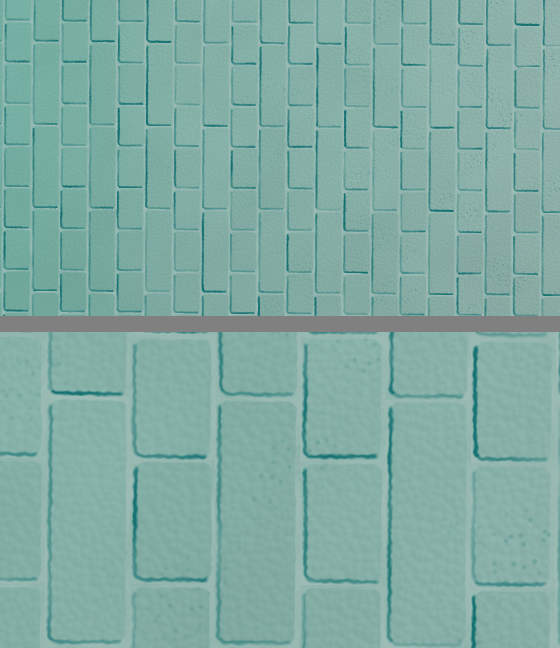
Top, the full canvas; bottom, a detail of the centre.
This texture is drawn by a WebGL 1 fragment shader. Its source:

```glsl
precision highp float;

uniform vec2 u_resolution;

// Lengths are fractions of the canvas height
const vec2 SHORT_CELL = vec2(0.0896, 0.1315);
const vec2 ORIGIN = vec2(0.0145, 0.9338);
const vec2 TILT = vec2(0.006, 0.0095);
const vec2 MORTAR = vec2(0.0095, 0.0080);
const float CORNER = 0.009;
const float SHADOW_WIDTH = 0.0026;
const float WOBBLE = 0.0007;
const float ROUGHNESS = 0.0022;
const float GRAIN_SCALE = 115.0;
const float GRAIN_DEPTH = 0.035;
const float PIT_SCALE = 60.0;
const vec2 LIGHT_DIR = vec2(0.66, 0.75);

const vec3 PAINT_LEFT = vec3(0.450, 0.672, 0.625);
const vec3 PAINT_MID = vec3(0.515, 0.682, 0.648);
const vec3 PAINT_RIGHT = vec3(0.550, 0.690, 0.662);
const vec3 MORTAR_LIGHT = vec3(0.630, 0.745, 0.720);
const vec3 SHADOW = vec3(0.090, 0.450, 0.450);

float hash(vec2 p) {
  return fract(sin(dot(p, vec2(12.99, 78.23))) * 4375.85);
}

// Distance to the nearest scattered point
float cellular(vec2 p) {
  vec2 base = floor(p);
  float nearest = 2.0;
  for (int y = -1; y <= 1; y++) {
    for (int x = -1; x <= 1; x++) {
      vec2 cell = base + vec2(float(x), float(y));
      vec2 point = cell + vec2(hash(cell), hash(cell + 37.2));
      nearest = min(nearest, distance(p, point));
    }
  }
  return nearest;
}

// Layered sines, roughly -1 to 1
float waves(vec2 p) {
  return 0.5 * sin(p.x + 1.7 * sin(p.y * 0.7))
       + 0.3 * sin(p.y * 1.9 + p.x * 0.6)
       + 0.2 * sin(p.x * 3.1 - p.y * 2.3);
}

void main() {
  float pixel = 1.0 / u_resolution.y;
  vec2 p = gl_FragCoord.xy * pixel;
  float across = gl_FragCoord.x / u_resolution.x;

  // Slightly tilted and wavering wall
  vec2 wall = p - ORIGIN + vec2(TILT.x * (1.0 - p.y), TILT.y * p.x);
  wall += WOBBLE * vec2(waves(p * 55.0), waves(p * 48.0 + 9.0));

  // Alternate columns of short and double-length bricks
  float column = floor(wall.x / SHORT_CELL.x);
  float isLong = mod(column, 2.0);
  vec2 cell = SHORT_CELL * vec2(1.0, 1.0 + isLong);
  wall.y += 0.5 * isLong * SHORT_CELL.y;
  vec2 id = vec2(column, floor(wall.y / cell.y));
  vec2 local = wall - (id + 0.5) * cell;
  local += 0.0018 * (vec2(hash(id + 5.0), hash(id + 8.0)) - 0.5);

  // Rounded brick distance and outward direction
  vec2 q = abs(local) - 0.5 * (cell - MORTAR) + CORNER;
  float inner = min(max(q.x, q.y), 0.0);
  float edge = length(max(q, 0.0)) + inner - CORNER;
  vec2 outward = sign(local) * normalize(max(q - inner + 0.0001, 0.0));
  float facing = dot(outward, LIGHT_DIR);

  // Rough paint lit from the upper right
  float bump = cellular(p * GRAIN_SCALE);
  float bumpLit = cellular(p * GRAIN_SCALE + LIGHT_DIR * 0.5);
  edge += ROUGHNESS * (bump - 0.5);

  vec3 color = mix(PAINT_LEFT, PAINT_MID, smoothstep(0.0, 0.4, across));
  color = mix(color, PAINT_RIGHT, smoothstep(0.4, 1.0, across));
  color += 0.016 * (hash(id + 3.0) - 0.5) + 0.008 * waves(p * 14.0);
  color *= mix(0.975, 1.01, smoothstep(0.0, 0.7, p.y));
  color += GRAIN_DEPTH * mix(0.7, 1.1, across) * (bumpLit - bump);

  // Small pits, denser on the right
  float pitPatch = smoothstep(0.1, 0.8, waves(p * 19.0 + 4.0));
  float pit = 1.0 - smoothstep(0.06, 0.22, cellular(p * PIT_SCALE));
  color = mix(color, SHADOW, 0.35 * pit * pitPatch * across);

  // Pale ridge in the joints
  float ridge = smoothstep(-pixel, pixel, edge);
  ridge *= 0.62 + 0.28 * waves(p * 37.0 + id * 2.0);
  color = mix(color, MORTAR_LIGHT, ridge);

  // Uneven shadow on the left and lower brick edges
  float line = 1.0 - smoothstep(0.0, SHADOW_WIDTH + pixel, abs(edge));
  float side = step(abs(outward.y), abs(outward.x));
  float strength = mix(0.35, 1.25, hash(id + 11.0 + 7.0 * side));
  strength *= 0.85 + 0.35 * waves(p * 31.0 + id);
  float shadow = line * strength * smoothstep(0.0, 0.6, -facing);
  color = mix(color, SHADOW, clamp(shadow, 0.0, 1.0));

  gl_FragColor = vec4(clamp(color, 0.0, 1.0), 1.0);
}
```
